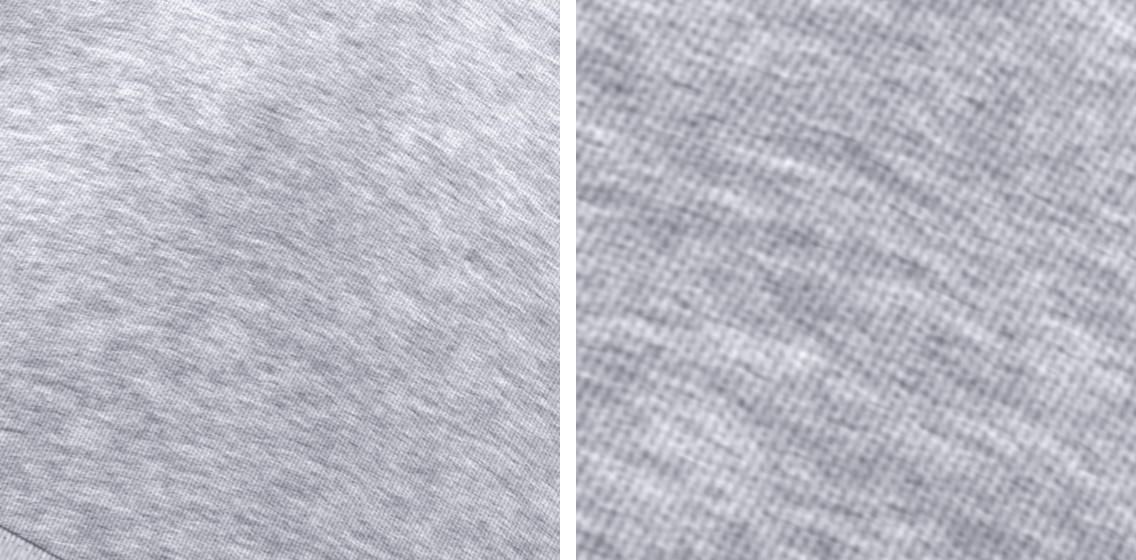
Left: the whole. Right: its middle third, enlarged.
This texture is drawn by a Shadertoy shader. Its source:

```glsl
vec2 randomGradient(vec2 cell) {
    uvec2 k = uvec2(ivec2(cell));
    uint h = k.x * 1597334677u ^ k.y * 3812015801u;
    h = (h ^ (h >> 15)) * 2246822519u;
    h ^= h >> 13;
    float angle = float(h & 65535u) / 65536.0 * 6.28318;
    return vec2(cos(angle), sin(angle));
}

float gradientNoise(vec2 p) {
    vec2 cell = floor(p), f = p - cell;
    vec2 w = f * f * f * (f * (f * 6.0 - 15.0) + 10.0);
    vec2 e = vec2(1, 0);
    float a = dot(randomGradient(cell), f);
    float b = dot(randomGradient(cell + e.xy), f - e.xy);
    float c = dot(randomGradient(cell + e.yx), f - e.yx);
    float d = dot(randomGradient(cell + e.xx), f - e.xx);
    return mix(mix(a, b, w.x), mix(c, d, w.x), w.y);
}

float glow(vec2 p, vec2 centre, float falloff) {
    vec2 d = p - centre;
    return exp(-dot(d, d) * falloff);
}

// Broad light and shade over the draped cloth
float drapeLight(vec2 p) {
    float light = 0.69 + 0.12 * smoothstep(0.1, 1.0, p.y) + 0.025 * p.x;
    light -= 0.07 * glow(p, vec2(0.44, 0.68), 16.0);
    light -= 0.08 * glow(p, vec2(0.0, 1.0), 30.0);
    light += 0.06 * glow(p, vec2(0.1, 0.72), 18.0);
    light += 0.04 * glow(p, vec2(0.33, 0.97), 50.0);
    return light + 0.04 * gradientNoise(p * 4.0 + 7.0);
}

// Heathered streaks: long soft bands down to single dark fibres
float heather(vec2 thread) {
    float streaks = 0.12 * gradientNoise(thread * vec2(13, 62));
    streaks += 0.11 * gradientNoise(thread * vec2(27, 105) + 31.0);
    streaks += 0.08 * gradientNoise(thread * vec2(9, 23) + 57.0);
    float fibre = gradientNoise(thread * vec2(60, 190) + 83.0);
    float fleck = smoothstep(0.15, 0.6, gradientNoise(thread * vec2(42, 140) + 119.0));
    return streaks + 0.12 * fibre - 0.09 * fleck;
}

// Fine knitted ribs crossing the streaks, broken into stitches
float knit(vec2 thread) {
    float wobble = 0.9 * gradientNoise(thread * vec2(50, 45));
    float rib = sin(thread.x * 880.0 + wobble);
    float stitch = sin(thread.y * 760.0 + thread.x * 440.0 + wobble);
    float grain = gradientNoise(thread * vec2(170, 230) + 11.0);
    return 0.042 * rib + 0.014 * stitch * (1.0 - rib) + 0.09 * grain;
}

void mainImage(out vec4 fragColor, in vec2 fragCoord) {
    vec2 p = fragCoord / iResolution.y;

    // Thread directions bend steeper towards the right
    vec2 thread = vec2(0.87 * p.x - 0.5 * p.y + 0.03 * sin(3.0 * p.y),
                       p.y + 0.15 * p.x + 0.3 * p.x * p.x);
    thread.y += 0.006 * gradientNoise(p * 6.0);

    float tone = drapeLight(p) + heather(thread) + knit(thread);

    // Hem in the lower left corner, with its shadowed edge and a stitch line
    float seam = dot(p, vec2(0.48, 0.88)) - 0.053;
    float along = dot(p, vec2(0.88, -0.48));
    float hem = smoothstep(0.002, -0.002, seam);
    float hemTone = 0.77 + 0.05 * sin(along * 700.0)
                  + 0.15 * gradientNoise(vec2(along * 130.0, seam * 60.0));
    tone = mix(tone, hemTone, hem);
    tone -= 0.26 * exp(-pow(seam / 0.003, 2.0));
    tone -= 0.07 * (1.0 - hem) * exp(-max(seam, 0.0) * 70.0);
    tone -= 0.12 * exp(-pow((seam + 0.014) / 0.002, 2.0)) * smoothstep(-0.2, 0.5, sin(along * 420.0));

    // Cool grey, slightly bluer in the shadows
    tone = clamp(tone, 0.4, 0.95);
    fragColor = vec4(tone, tone, tone + 0.08 - 0.055 * tone, 1.0);
}
```
